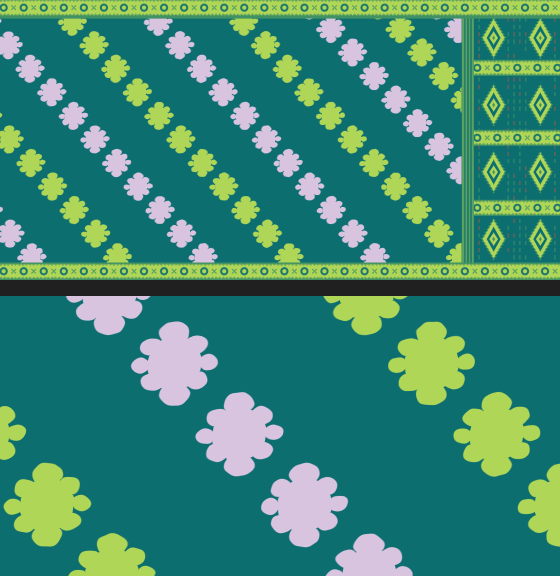
Top, the full canvas; bottom, a detail of the centre.
A WebGL 1 fragment shader for this pattern:

```glsl
precision highp float;
uniform vec2 u_resolution;

const float THREADS = 384.0; // design units over the canvas height
const vec3 TEAL = vec3(0.05, 0.43, 0.44);
const vec3 LIME = vec3(0.69, 0.84, 0.34);
const vec3 LEAF = vec3(0.25, 0.57, 0.39);
const vec3 FERN = vec3(0.46, 0.69, 0.36);
const vec3 LILAC = vec3(0.85, 0.77, 0.88);
const vec3 RUST = vec3(0.62, 0.35, 0.30);

float hash(vec2 p) {
  return fract(sin(dot(p, vec2(127.1, 311.7))) * 43758.55);
}

float cornerSlope(vec2 corner, vec2 offset) {
  float angle = 6.2832 * hash(corner);
  return dot(vec2(cos(angle), sin(angle)), offset);
}

float gradientNoise(vec2 p) {
  vec2 i = floor(p), f = fract(p);
  vec2 s = f * f * (3.0 - 2.0 * f);
  vec2 e = vec2(1.0, 0.0);
  return mix(mix(cornerSlope(i, f), cornerSlope(i + e, f - e), s.x),
             mix(cornerSlope(i + e.yx, f - e.yx), cornerSlope(i + 1.0, f - 1.0), s.x), s.y);
}

float coverage(float d, float px) {
  return 1.0 - smoothstep(-0.7 * px, 0.7 * px, d);
}

float centredMod(float x, float period) {
  return mod(x + 0.5 * period, period) - 0.5 * period;
}

float ellipse(vec2 p, vec2 r) {
  return (length(p / r) - 1.0) * min(r.x, r.y);
}

float diamond(vec2 p, vec2 r) {
  return (abs(p.x) / r.x + abs(p.y) / r.y - 1.0) * r.x * r.y / length(r);
}

// Round body with four tips and four diagonal lobes
float blossom(vec2 p) {
  vec2 q = abs(p + vec2(0.0, 0.05 * p.x));
  float d = length(q) - 12.5;
  d = min(d, ellipse(q - vec2(15.5, 0.0), vec2(4.4, 3.6)));
  d = min(d, ellipse(q - vec2(0.0, 14.0), vec2(7.0, 5.2)));
  return min(d, ellipse(q - vec2(10.0, 8.0), vec2(5.2, 4.2)));
}

// Diagonal chains, drawn closer together toward the right
vec3 blossomField(vec3 color, vec2 p, float px) {
  vec2 stride = vec2(29.7, 32.3);
  float wobble = 0.7 * gradientNoise(p * 0.22);
  for (int i = -2; i <= 6; i++) {
    float k = float(i);
    float crowd = max(k - 3.0, 0.0);
    float drop = 10.0 * step(4.0, k);
    vec2 start = vec2(11.4 + 117.6 * k - 7.5 * crowd * crowd + 0.92 * drop, 62.0 + drop);
    vec2 q = p - start;
    q -= stride * floor(dot(q, stride) / dot(stride, stride) + 0.5);
    vec3 tint = mix(LILAC, LIME, mod(k, 2.0));
    color = mix(color, tint, coverage(blossom(q) + wobble, px));
  }
  return color;
}

// Toothed band with rings and small crosses between them
vec3 ribbon(vec3 color, vec2 q, float halfHeight, float rim, float px) {
  float pitch = 27.5;
  float teeth = 0.8 * sin(q.x * 1.2566) + gradientNoise(q * 0.3);
  float edge = abs(q.y) - halfHeight;
  color = mix(color, LEAF, coverage(edge - rim, px));
  color = mix(color, FERN, coverage(edge + 0.5 + 0.5 * teeth, px));
  color = mix(color, LIME, coverage(edge + 2.2 + teeth, px));
  vec2 ringAt = vec2(centredMod(q.x, pitch), q.y);
  float ring = abs(length(ringAt) - 4.2) - 1.4;
  color = mix(color, TEAL, 0.9 * coverage(ring, px));
  vec2 crossAt = abs(vec2(centredMod(q.x + 0.5 * pitch, pitch), q.y));
  float arms = max(abs(crossAt.x - crossAt.y) * 0.707 - 0.7, max(crossAt.x, crossAt.y) - 3.2);
  return mix(color, LEAF, 0.85 * coverage(arms, px));
}

// Short coloured stitches between the panel diamonds
vec3 stitches(vec3 color, vec2 q, vec2 seed, float px) {
  vec2 cell = vec2(8.0, 10.0);
  vec2 id = floor(q / cell) + seed;
  vec2 d = abs(mod(q, cell) - 0.5 * cell) - vec2(0.8, 2.6);
  float shown = step(abs(q.x), 16.0) * step(0.2, hash(id));
  vec3 tint = mix(LEAF, RUST, step(0.55, hash(id + 7.3)));
  return mix(color, tint, 0.8 * shown * coverage(max(d.x, d.y), px));
}

vec3 endPanel(vec3 color, vec2 p, float px) {
  vec2 pitch = vec2(64.0, 92.0);
  vec2 q = p - vec2(677.0, 52.0);
  vec2 tile = floor(q / pitch + 0.5);
  q -= tile * pitch;
  color = stitches(color, vec2(centredMod(q.x + 32.0, pitch.x), q.y), tile * 13.0, px);
  float fringe = 0.7 * sin(q.y * 1.5);
  color = mix(color, LEAF, coverage(diamond(q, vec2(17.0, 29.0)) + fringe, px));
  color = mix(color, LIME, coverage(diamond(q, vec2(15.0, 26.0)) + 0.5 * fringe, px));
  color = mix(color, TEAL, coverage(diamond(q, vec2(9.5, 17.0)), px));
  color = mix(color, LIME, coverage(diamond(q, vec2(6.0, 9.0)), px));
  color = mix(color, LEAF, coverage(diamond(q, vec2(2.0, 3.0)), px));
  return ribbon(color, vec2(p.x - 682.0, centredMod(p.y - 93.0, 96.0)), 10.0, 1.0, px);
}

void main() {
  float px = THREADS / u_resolution.y;
  vec2 p = vec2(gl_FragCoord.x, u_resolution.y - gl_FragCoord.y) * px;
  vec3 color = blossomField(TEAL, p, px);

  // Upright stripes, then the panel beside them
  float lines = smoothstep(-0.4, 0.6, cos((p.x - 635.0) * 1.4));
  vec3 stripes = mix(mix(TEAL, LEAF, 0.5), mix(LEAF, FERN, 0.5), lines);
  color = mix(color, stripes, coverage(633.0 - p.x, px));
  color = mix(color, endPanel(TEAL, p, px), coverage(650.0 - p.x, px));

  // Long borders
  color = ribbon(color, p - vec2(5.0, 10.5), 11.0, 4.0, px);
  color = ribbon(color, p - vec2(5.0, 372.0), 10.5, 1.5, px);
  gl_FragColor = vec4(color, 1.0);
}
```
